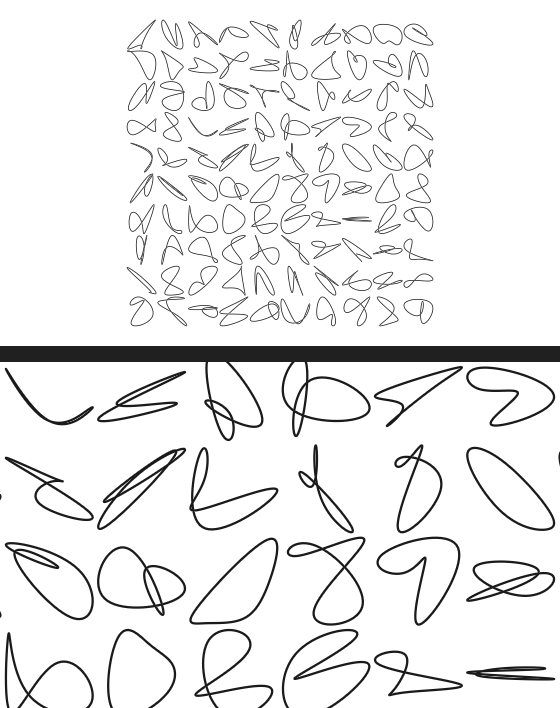
Top: the whole. Bottom: its middle third, enlarged.
Write a Shadertoy shader that draws this pattern.

```glsl
// Draws a ten by ten grid of random closed, looping line doodles on white.
#define GRID 10.0          // doodles across and down
#define PITCH 0.0889       // cell size, in canvas heights
#define FILL 0.94          // longest doodle side, in cells
#define LINE_WIDTH 0.0022  // stroke width, in canvas heights
#define KNOTS 5            // random points each doodle passes through
#define STEPS 20           // straight pieces per spline span
#define SEED 3.7
#define INK vec3(0.10)
#define PAPER vec3(1.0)

vec2 hash22(vec2 p) {
    vec2 q = vec2(dot(p, vec2(127.1, 311.7)), dot(p, vec2(269.5, 183.3)));
    return fract(sin(q) * 43758.5453);
}

// Point on a closed uniform cubic B-spline.
vec2 splinePoint(vec2 control[KNOTS], int span, float t) {
    float s = 1.0 - t;
    float t2 = t * t, t3 = t2 * t;
    vec2 sum = s * s * s * control[span % KNOTS];
    sum += (3.0 * t3 - 6.0 * t2 + 4.0) * control[(span + 1) % KNOTS];
    sum += (3.0 * (t + t2 - t3) + 1.0) * control[(span + 2) % KNOTS];
    sum += t3 * control[(span + 3) % KNOTS];
    return sum / 6.0;
}

float segmentDistance(vec2 p, vec2 a, vec2 b) {
    vec2 ab = b - a;
    float h = clamp(dot(p - a, ab) / max(dot(ab, ab), 1e-9), 0.0, 1.0);
    return length(p - a - ab * h);
}

// Distance to the doodle of one cell; p is in cells from its centre.
float doodleDistance(vec2 p, vec2 cell) {
    vec2 knots[KNOTS];
    for (int i = 0; i < KNOTS; i++)
        knots[i] = hash22(cell + vec2(float(i) * 17.3 + SEED, float(i) * 5.9));

    // Control points that make the spline pass through the knots.
    vec2 control[KNOTS];
    for (int i = 0; i < KNOTS; i++) {
        vec2 near = knots[(i + 1) % KNOTS] + knots[(i + KNOTS - 1) % KNOTS];
        vec2 far = knots[(i + 2) % KNOTS] + knots[(i + KNOTS - 2) % KNOTS];
        control[i] = 1.727 * knots[i] - 0.455 * near + 0.091 * far;
    }

    // Bounds, so that every doodle is centred and fills its cell.
    vec2 low = vec2(1e3), high = vec2(-1e3);
    for (int i = 0; i < KNOTS; i++)
        for (int k = 0; k < STEPS; k++) {
            vec2 q = splinePoint(control, i, float(k) / float(STEPS));
            low = min(low, q);
            high = max(high, q);
        }
    vec2 size = high - low;
    float scale = FILL / max(size.x, size.y);
    vec2 target = p / scale + 0.5 * (low + high);

    // Nearest piece of the curve.
    float d = 1e3;
    vec2 last = splinePoint(control, 0, 0.0);
    for (int i = 0; i < KNOTS; i++)
        for (int k = 1; k <= STEPS; k++) {
            vec2 next = splinePoint(control, i, float(k) / float(STEPS));
            d = min(d, segmentDistance(target, last, next));
            last = next;
        }
    return d * scale;
}

// Share of a one-pixel footprint that the stroke covers.
float strokeCoverage(float d, float pixel) {
    float r = 0.5 * LINE_WIDTH;
    float overlap = min(d + 0.5 * pixel, r) - max(d - 0.5 * pixel, -r);
    return clamp(overlap / pixel, 0.0, 1.0);
}

void mainImage(out vec4 fragColor, in vec2 fragCoord) {
    vec2 uv = (fragCoord - 0.5 * iResolution.xy) / iResolution.y;
    vec2 grid = uv / PITCH + 0.5 * GRID;
    vec2 cell = floor(grid);
    float ink = 0.0;
    if (all(greaterThanEqual(cell, vec2(0.0))) && all(lessThan(cell, vec2(GRID)))) {
        float d = doodleDistance(fract(grid) - 0.5, cell) * PITCH;
        ink = strokeCoverage(d, 1.0 / iResolution.y);
    }
    fragColor = vec4(mix(PAPER, INK, ink), 1.0);
}
```
